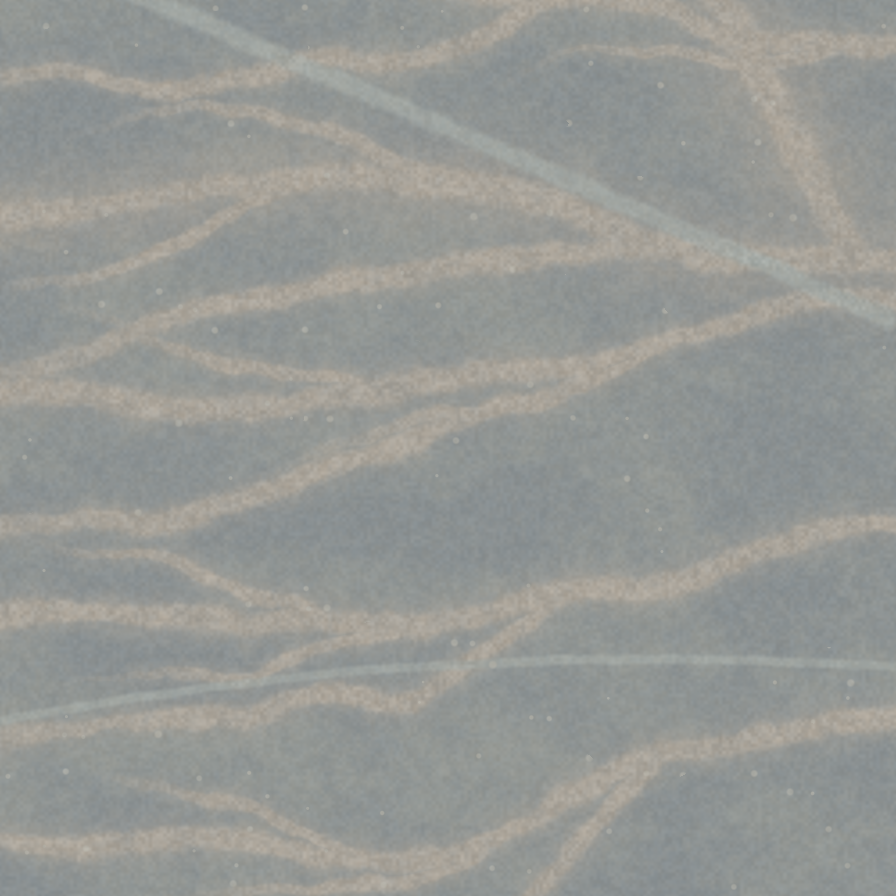
Write a Shadertoy shader that draws this texture.

```glsl
// Aerial view of a grey desert plain with branching sandy washes and two pale tracks.

const vec3 SLATE = vec3(0.537, 0.562, 0.569);
const vec3 GRAVEL = vec3(0.582, 0.598, 0.583);
const vec3 SILT = vec3(0.635, 0.620, 0.588);
const vec3 SAND = vec3(0.678, 0.652, 0.610);
const vec3 TRACK = vec3(0.640, 0.662, 0.645);
const vec3 PEBBLE = vec3(0.700, 0.695, 0.660);

float hash(vec2 p) {
    vec3 q = fract(p.xyx * 0.1031);
    q += dot(q, q.yzx + 33.33);
    return fract((q.x + q.y) * q.z);
}

float noise(vec2 p) {
    vec2 cell = floor(p), f = fract(p);
    f = f * f * (3.0 - 2.0 * f);
    float low = mix(hash(cell), hash(cell + vec2(1, 0)), f.x);
    float high = mix(hash(cell + vec2(0, 1)), hash(cell + vec2(1, 1)), f.x);
    return mix(low, high, f.y);
}

float fbm(vec2 p) {
    float sum = 0.0, weight = 0.5;
    for (int i = 0; i < 4; i++) {
        sum += weight * noise(p);
        p = mat2(1.6, 1.2, -1.2, 1.6) * p + 17.0;
        weight *= 0.5;
    }
    return sum / 0.9375;
}

float wander(float x, float seed) {
    float y = seed * 7.0 + 0.5;
    return 0.08 * (noise(vec2(x * 4.0 + 3.0, y)) - 0.5)
         + 0.03 * (noise(vec2(x * 11.0 + 5.0, y + 3.0)) - 0.5);
}

// Height of a stream that leaves its trunk to the left of the join.
float streamHeight(float x, float row, float join, float spread, float seed) {
    float rise = row > 2.5 ? -0.08 : 0.13;
    float trunk = 0.05 + 0.245 * row + rise * smoothstep(0.4, 1.0, x) + wander(x, row);
    float gap = max(join - x, 0.0);
    return trunk + spread * gap / (1.0 + 2.0 * gap)
         + wander(x, seed) * smoothstep(0.0, 0.2, gap);
}

// Cover of a wash: x is the sandy bed, y the silt around it.
vec2 washCover(float dist, float halfWidth, float haloWidth) {
    float bed = 1.0 - smoothstep(halfWidth * 0.5, halfWidth * 1.4, dist);
    float halo = exp(-pow(dist / (halfWidth + haloWidth), 2.0));
    return vec2(bed, halo);
}

vec2 stream(vec2 p, float row, float join, float spread, float seed, float halfWidth, float haloWidth) {
    const float STEP = 0.004;
    float h = streamHeight(p.x, row, join, spread, seed);
    float slope = (streamHeight(p.x + STEP, row, join, spread, seed) - h) / STEP;
    float dist = abs(p.y - h) / sqrt(1.0 + slope * slope);
    return washCover(dist, halfWidth, haloWidth);
}

vec2 drainage(vec2 p) {
    vec2 cover = vec2(0.0);
    for (int r = 0; r < 5; r++) {
        float row = float(r);
        float haloWidth = r == 3 ? 0.035 : 0.010;
        float width = (r == 3 ? 0.014 : 0.011) * (0.75 + 0.6 * noise(vec2(p.x * 9.0, row)));
        cover = max(cover, stream(p, row, 0.0, 0.0, row, width, haloWidth));
        for (int k = 0; k < 3; k++) {
            float seed = 20.0 + row * 3.0 + float(k);
            float pick = hash(vec2(seed, 4.0));
            bool major = k == 0;
            float join = major ? 0.55 + 0.2 * pick : 0.3 + 0.7 * pick;
            float spread = major ? -0.55 : (k == 1 ? 0.45 : -0.32);
            float reach = major ? 1.1 : 0.28 + 0.25 * hash(vec2(seed, 9.0));
            float fade = 1.0 - smoothstep(0.35, 1.0, (join - p.x) / reach);
            float size = width * (major ? 0.85 : 0.3 + 0.3 * fade);
            cover = max(cover, fade * stream(p, row, join, spread, seed, size, 0.008));
        }
    }
    return cover;
}

float segmentDistance(vec2 p, vec2 a, vec2 b) {
    vec2 ab = b - a;
    return length(p - a - ab * clamp(dot(p - a, ab) / dot(ab, ab), 0.0, 1.0));
}

float pebbles(vec2 p, float density) {
    vec2 cell = floor(p);
    vec2 centre = 0.3 + 0.4 * vec2(hash(cell + 11.0), hash(cell + 37.0));
    float radius = mix(0.10, 0.28, hash(cell + 71.0));
    float dist = length(fract(p) - centre);
    return step(1.0 - density, hash(cell)) * (1.0 - smoothstep(radius * 0.4, radius, dist));
}

void mainImage(out vec4 fragColor, in vec2 fragCoord) {
    vec2 uv = fragCoord / iResolution.xy;
    vec2 ragged = uv + 0.014 * (vec2(fbm(uv * 32.0), fbm(uv * 32.0 + 50.0)) - 0.5);
    float patches = fbm(uv * vec2(7.0, 12.0));
    float mottle = fbm(uv * 55.0 + 9.0);

    // Stony ground
    vec3 color = mix(SLATE, GRAVEL, smoothstep(0.32, 0.78, 0.65 * patches + 0.35 * mottle));

    // Washes, with a broad one in the upper right
    vec2 cover = drainage(ragged);
    float broad = segmentDistance(ragged + vec2(wander(uv.y, 60.0), 0.0), vec2(0.78, 1.05), vec2(0.99, 0.72));
    cover = max(cover, washCover(broad, 0.018, 0.050));
    color = mix(color, SILT, cover.y * (0.45 + 0.5 * mottle));
    color = mix(color, SAND, cover.x * (0.45 + 0.7 * mottle));

    // Worn tracks
    float wide = segmentDistance(mix(uv, ragged, 0.5), vec2(0.10, 1.03), vec2(0.99, 0.645));
    float bow = 0.195 + uv.x * (0.19 - 0.13 * uv.x);
    float thin = abs(mix(uv.y, ragged.y, 0.3) - bow);
    float worn = max(1.0 - smoothstep(0.005, 0.015, wide), 0.9 - 0.9 * smoothstep(0.002, 0.008, thin));
    color = mix(color, TRACK, worn * (0.5 + 0.6 * mottle));

    // Scattered pebbles and fine grain
    color = mix(color, PEBBLE, 0.65 * pebbles(uv * 48.0, 0.10 * smoothstep(0.35, 0.7, patches)));
    float grain = 0.6 * noise(uv * 250.0) + 0.4 * noise(uv * 130.0 + 7.0) - 0.5;
    float tint = noise(uv * 190.0 + 31.0) - 0.5;
    color += grain * (0.055 + 0.05 * cover.x) + tint * vec3(0.012, 0.0, -0.012);

    fragColor = vec4(color, 1.0);
}
```
